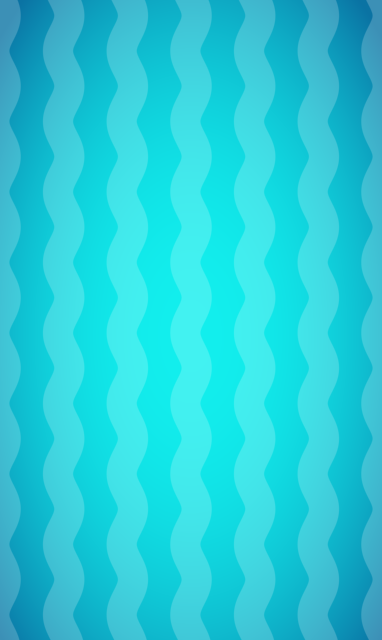
This background is drawn by a Shadertoy shader. Its source:

```glsl
#define STRIPES_ACROSS 6.0
#define WAVES_DOWN 9.08
#define WAVE_SHIFT 0.035
#define SWAY 0.0148
#define HALF_WIDTH 0.0395
#define STRIPE_OPACITY 0.205
#define GLOW_CENTER vec2(0.5, 0.475)
#define GLOW_FALLOFF 2.3
#define GLOW_STRENGTH 0.485
#define AQUA vec3(0.07, 0.935, 0.93)
#define DEEP_BLUE vec3(0.04, 0.45, 0.64)

const float TAU = 6.2831853;

// Distance to the curve x = SWAY * cos(k * y), refined by Newton steps
float waveDistance(vec2 p, float k) {
    float y = p.y;
    for (int i = 0; i < 6; i++) {
        float c = SWAY * cos(k * y);
        float s = SWAY * k * sin(k * y);
        float slope = y - p.y - (c - p.x) * s;
        float curvature = 1.0 + s * s - (c - p.x) * k * k * c;
        y -= slope / max(curvature, 0.3);
    }
    return length(p - vec2(SWAY * cos(k * y), y));
}

// Elliptical glow fading from the middle to the corners
vec3 glow(vec2 uv) {
    float r = length((uv - GLOW_CENTER) * 2.0);
    float fade = GLOW_STRENGTH * pow(r, GLOW_FALLOFF);
    return mix(AQUA, DEEP_BLUE, min(fade, 1.0));
}

void mainImage(out vec4 fragColor, in vec2 fragCoord) {
    vec2 uv = fragCoord / iResolution.xy;
    float aspect = iResolution.y / iResolution.x;

    // Fold into one column, in units of the canvas width
    vec2 p = (uv - vec2(0.5, 0.5 + WAVE_SHIFT)) * vec2(1.0, aspect);
    p.x = (fract(p.x * STRIPES_ACROSS + 0.5) - 0.5) / STRIPES_ACROSS;

    // Translucent wavy stripe with smooth edges
    float d = waveDistance(p, TAU * WAVES_DOWN / aspect) - HALF_WIDTH;
    float edge = 0.8 / iResolution.x;
    float stripe = 1.0 - smoothstep(-edge, edge, d);

    vec3 color = mix(glow(uv), vec3(1.0), STRIPE_OPACITY * stripe);
    fragColor = vec4(color, 1.0);
}
```
